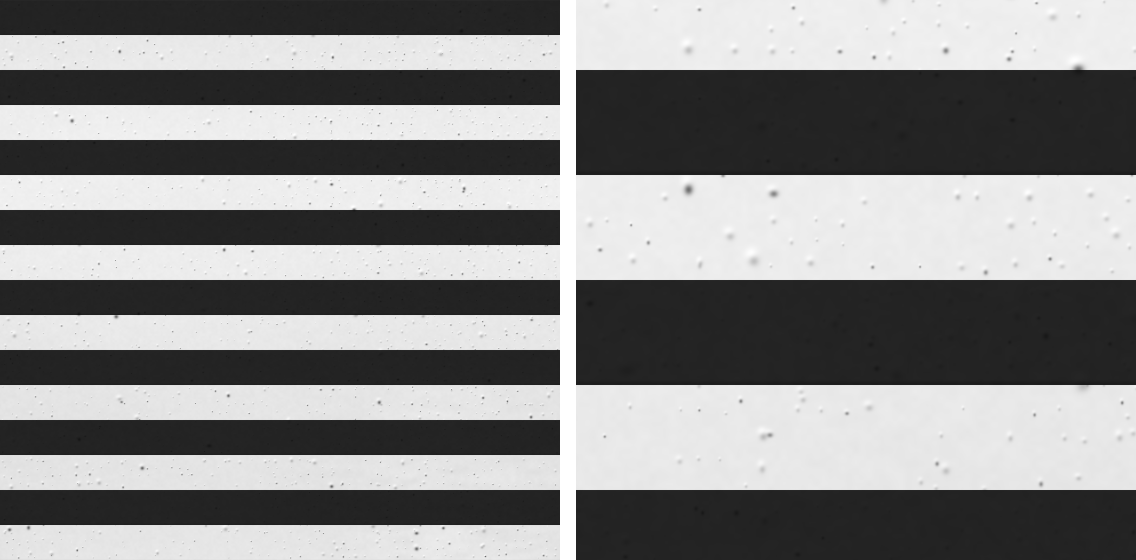
Left, the full canvas; right, a detail of the centre.
Write a three.js fragment shader that draws this pattern.

```glsl
varying vec2 vUv;

float hash(vec2 p) {
  return fract(sin(dot(p, vec2(127.1, 311.7))) * 43758.5453);
}

// Value noise that wraps after a whole number of cells
float wrapNoise(vec2 uv, vec2 cells) {
  vec2 p = uv * cells;
  vec2 i = floor(p);
  vec2 f = fract(p);
  f = f * f * (3.0 - 2.0 * f);
  vec2 a = mod(i, cells);
  vec2 b = mod(i + 1.0, cells);
  return mix(mix(hash(a), hash(vec2(b.x, a.y)), f.x),
             mix(hash(vec2(a.x, b.y)), hash(b), f.x), f.y);
}

// One scattered blister per occupied cell: x is lit relief, y is dark pitting
vec2 blisters(vec2 uv, float cells, float radius, float density, float seed) {
  vec2 cell = mod(floor(uv * cells), cells) + seed;
  vec2 center = 0.3 + 0.4 * vec2(hash(cell), hash(cell + 17.3));
  float size = radius * cells * mix(0.6, 1.3, hash(cell + 41.9));
  vec2 d = (fract(uv * cells) - center) / size;
  d.x *= mix(0.8, 1.3, hash(cell + 5.7));
  float present = step(hash(cell + 73.1), density);
  float pitted = step(0.72, hash(cell + 29.5));
  float relief = exp(-dot(d, d)) * (d.y - 0.4 * d.x);
  vec2 shade = d + vec2(-0.2, 0.7);
  float pit = exp(-2.0 * dot(shade, shade)) * mix(0.25, 1.0, pitted);
  return present * vec2(relief, pit);
}

void main() {
  vec2 uv = vUv;
  float tau = 6.2831853;

  // Eight pairs of equal stripes, light one at the bottom of each pair
  float s = uv.y * 8.0;
  float edge = abs(fract(s + 0.25) - 0.5) - 0.25;
  float aa = fwidth(s) * 0.6;
  float light = 1.0 - smoothstep(-aa, aa, edge);

  // Plaster is rougher toward the right
  float rough = 0.5 + 0.5 * cos(tau * (uv.x - 0.8));
  vec2 marks = vec2(0.0);
  for (int i = 0; i < 3; i++) {
    float k = float(i);
    float cells = 26.0 + 22.0 * k;
    float radius = 0.0036 / (1.0 + 0.6 * k);
    float density = mix(0.16, 0.34, rough) * (1.0 + 0.15 * k);
    marks += blisters(uv, cells, radius, density, 11.0 * k + 3.0) / (1.0 + 0.25 * k);
  }

  // Fine grain and soft trowel ripples
  float grain = wrapNoise(uv, vec2(256.0)) + wrapNoise(uv, vec2(120.0)) - 1.0;
  float cloud = wrapNoise(uv, vec2(5.0, 8.0)) - 0.5;
  float bend = wrapNoise(uv, vec2(9.0, 12.0));
  float low = 0.5 + 0.5 * cos(tau * (uv.y - 0.12));
  float ripple = wrapNoise(uv + vec2(0.0, 0.03 * bend), vec2(22.0, 80.0)) - 0.5;
  ripple *= rough * rough * low * low;

  // Light paint, a little dimmer toward the bottom
  float paint = 0.913 + 0.022 * cos(tau * (uv.y - 0.68));
  paint += 0.012 * cloud + 0.012 * grain + 0.035 * ripple;
  paint += 0.14 * marks.x;
  paint *= 1.0 - 0.5 * min(marks.y, 1.0);

  // Dark paint with faint marks and a shaded lower rim
  float ink = 0.138 + 0.004 * cloud + 0.006 * grain + 0.006 * ripple;
  ink += 0.012 * marks.x - 0.045 * min(marks.y, 1.0);
  ink -= 0.03 * (1.0 - smoothstep(0.0, 0.03, abs(fract(s) - 0.5)));

  gl_FragColor = vec4(vec3(clamp(mix(ink, paint, light), 0.0, 1.0)), 1.0);
}
```
